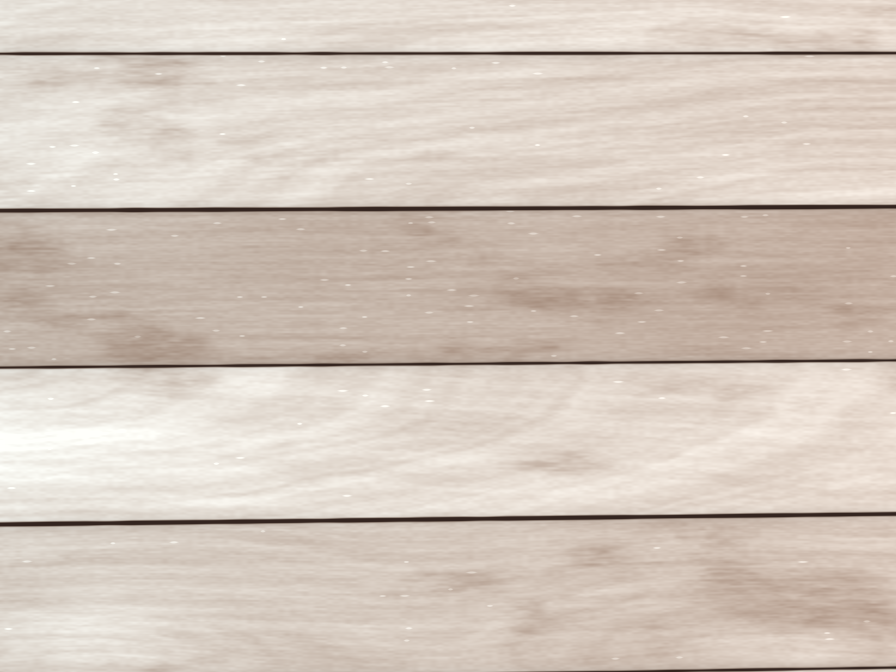
Reproduce this texture procedurally as a Shadertoy shader.

```glsl
// Pale weathered wooden planks laid horizontally, with growth rings, fine grain and dark gaps.

const float PITCH = 0.2335;                       // plank height, canvas height = 1
const vec3 GAP_COLOR   = vec3(0.20, 0.14, 0.12);
const vec3 EDGE_COLOR  = vec3(0.47, 0.40, 0.35);
const vec3 SHADE_COLOR = vec3(0.66, 0.57, 0.51);
const vec3 LIGHT_COLOR = vec3(0.97, 0.95, 0.92);

// Per plank, top to bottom: ring centre x, half spacing of twin centres, centre y, stretch
const vec4 RINGS[6] = vec4[6](
    vec4(0.95, 0.0, -0.04, 6.0), vec4(1.45, 0.0, -0.05, 5.0),
    vec4(0.60, 0.0, -0.80, 12.0), vec4(-0.10, 0.0, 0.24, 4.5),
    vec4(0.64, 0.53, 0.03, 4.0), vec4(0.60, 0.0, -0.50, 10.0));
// Per plank: brightness, ring contrast, fleck density
const vec3 FINISH[6] = vec3[6](
    vec3(0.78, 0.30, 0.01), vec3(0.72, 0.26, 0.02), vec3(0.36, 0.08, 0.07),
    vec3(0.79, 0.32, 0.01), vec3(0.55, 0.24, 0.02), vec3(0.85, 0.10, 0.0));

float hash(vec2 p) {
    vec3 q = fract(p.xyx * 0.1031);
    q += dot(q, q.yzx + 33.33);
    return fract((q.x + q.y) * q.z);
}

float noise(vec2 p) {
    vec2 i = floor(p), f = fract(p);
    f = f * f * (3.0 - 2.0 * f);
    return mix(mix(hash(i), hash(i + vec2(1, 0)), f.x),
               mix(hash(i + vec2(0, 1)), hash(i + vec2(1, 1)), f.x), f.y);
}

float fbm(vec2 p) {
    float sum = 0.0, amp = 0.53;
    for (int i = 0; i < 4; i++) {
        sum += amp * noise(p);
        p = p * 2.03 + 17.7;
        amp *= 0.5;
    }
    return sum;
}

// Warped elliptical distance whose contours are the growth rings
float ringDistance(vec2 p, vec4 ring, float seed) {
    float dx = p.x - ring.x;
    if (ring.y > 0.0) dx = sqrt(dx * dx + 0.01) - ring.y;
    float warp = fbm(p * vec2(3.0, 9.0) + seed) - 0.5;
    return length(vec2(dx / ring.w, p.y - ring.z)) + 0.035 * warp;
}

float ringBands(float r, float x, float seed) {
    return 0.6 * noise(vec2(r * 75.0, seed + x * 0.7))
         + 0.4 * noise(vec2(r * 190.0, seed + x * 2.0)) - 0.5;
}

// Streaks of several widths running along the plank
float grain(float x, float y, float seed) {
    return 0.40 * noise(vec2(x * 3.0 + seed, y * 100.0))
         + 0.35 * noise(vec2(x * 9.0 + seed, y * 240.0))
         + 0.25 * noise(vec2(x * 40.0, y * 420.0 + seed)) - 0.5;
}

// Short bright dashes scattered over a jittered grid
float flecks(vec2 p, float density, float seed) {
    vec2 g = p * vec2(32.0, 120.0) + seed * 13.0;
    vec2 cell = floor(g);
    float pick = hash(cell + 5.3);
    vec2 center = vec2(0.5) + 0.3 * (vec2(hash(cell + 1.7), hash(cell + 9.1)) - 0.5);
    vec2 d = (fract(g) - center) / vec2(0.15 + 0.18 * hash(cell + 3.1), 0.28);
    return step(1.0 - density, pick) * (1.0 - smoothstep(0.3, 1.0, length(d)));
}

float glow(vec2 p, vec2 center, vec2 radius) {
    vec2 d = (p - center) / radius;
    return exp(-dot(d, d));
}

void mainImage(out vec4 fragColor, in vec2 fragCoord) {
    vec2 p = fragCoord / iResolution.y;
    float u = fragCoord.x / iResolution.x;

    // Planks fan out slightly, so gaps lower down tilt more
    float pitch = PITCH - 0.0049 * u;
    float k = (0.920 + 0.001 * u - p.y) / pitch;
    float id = clamp(ceil(k), 0.0, 5.0);
    int plank = int(id);
    vec2 local = vec2(p.x, (id - k) * PITCH);
    float seed = id * 7.31 + 2.0;
    vec3 finish = FINISH[plank];

    // Rings and fine grain
    float r = ringDistance(local, RINGS[plank], seed);
    float tone = finish.x + finish.y * ringBands(r, p.x, seed);
    tone += 0.32 * grain(p.x, mix(local.y, r, 0.2), seed);

    // Weathering: broad patches, dark smudges, pores and bleached spots
    tone += 0.26 * (fbm(p * vec2(3.0, 8.0) + seed) - 0.5);
    float smudge = smoothstep(0.58, 0.85, fbm(p * vec2(5.0, 17.0) + seed * 3.0));
    tone -= 0.28 * smudge * (0.6 + 0.8 * noise(p * vec2(50.0, 300.0)));
    tone += 0.10 * (noise(p * vec2(110.0, 330.0)) - 0.5);
    tone += 0.30 * flecks(local, finish.z, seed);
    tone += 0.30 * glow(p, vec2(0.0, 0.31), vec2(0.32, 0.10));
    tone += 0.34 * glow(p, vec2(0.12, 0.05), vec2(0.17, 0.06));
    tone += 0.16 * glow(p, vec2(0.14, 0.77), vec2(0.22, 0.08));

    vec3 color = mix(SHADE_COLOR, LIGHT_COLOR, clamp(tone, -0.4, 1.15));
    color *= mix(vec3(0.985, 1.0, 1.005), vec3(1.01, 0.99, 0.98), u);

    // Gaps alternate thin and thick, with a worn edge and a soft shadow
    float seam = max(round(k), 0.0);
    float d = abs(k - seam) * pitch;
    float width = mix(0.0016, 0.0027, mod(seam, 2.0));
    width += 0.0008 * (noise(vec2(p.x * 25.0, seam * 5.0)) - 0.5);
    float aa = 0.75 / iResolution.y;
    color *= 1.0 - 0.12 * exp(-d * 160.0);
    color = mix(color, EDGE_COLOR, 0.65 * (1.0 - smoothstep(width, width + 0.0025, d)));
    color = mix(color, GAP_COLOR, 1.0 - smoothstep(width - aa, width + aa, d));

    fragColor = vec4(clamp(color, 0.0, 1.0), 1.0);
}
```
